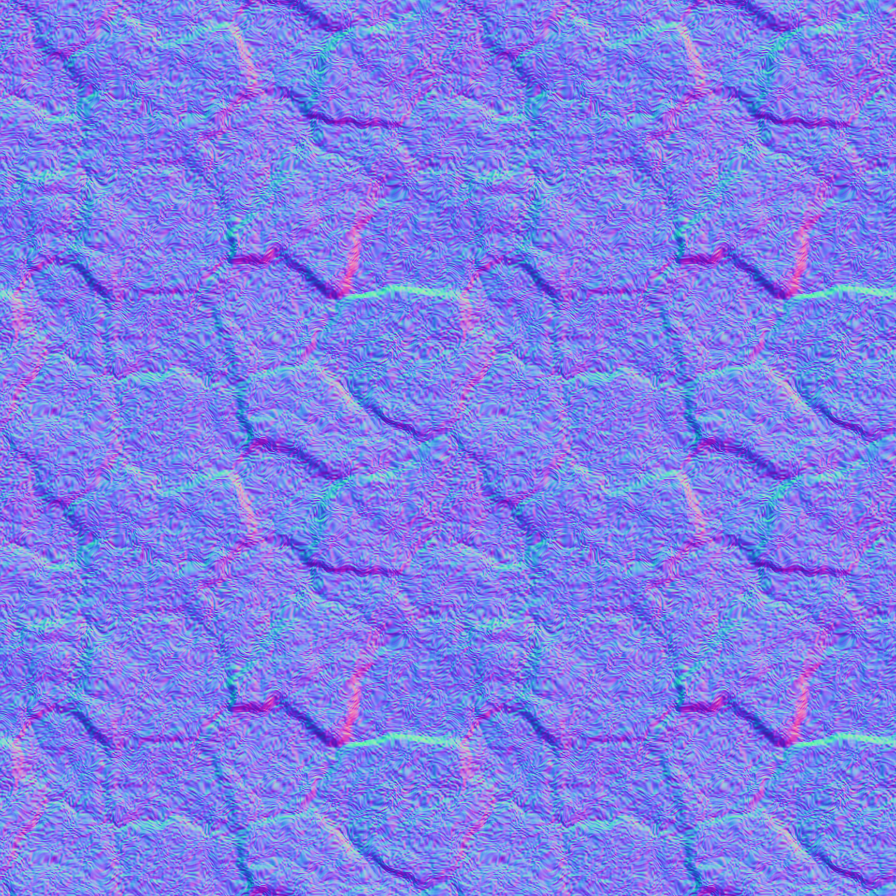
This texture map is drawn by a WebGL 1 fragment shader. Its source:

```glsl
precision highp float;
// Tangent-space normal map of rough, overlapping stones with a fine sparkling grain.

uniform vec2 u_resolution;

float hash(vec2 p) {
  return fract(sin(dot(p, vec2(127.1, 311.7))) * 43758.5453);
}

// Value noise in -0.5..0.5 that wraps after one unit; count = lattice cells per unit.
float noise(vec2 p, vec2 count) {
  vec2 g = p * count;
  vec2 i = floor(g);
  vec2 f = g - i;
  f = f * f * (3.0 - 2.0 * f);
  vec2 a = mod(i, count);
  vec2 b = mod(i + 1.0, count);
  float low = mix(hash(a), hash(vec2(b.x, a.y)), f.x);
  float high = mix(hash(vec2(a.x, b.y)), hash(b), f.x);
  return mix(low, high, f.y) - 0.5;
}

// Soft Voronoi stones: x = relief, y = 0 inside a stone and about 0.5 on its border.
vec2 stones(vec2 p) {
  vec2 count = vec2(4.0, 5.0);
  vec2 g = p * count;
  vec2 base = floor(g);
  float total = 0.0;
  float squares = 0.0;
  float relief = 0.0;
  for (int y = -1; y <= 1; y++) {
    for (int x = -1; x <= 1; x++) {
      vec2 cell = base + vec2(float(x), float(y));
      vec2 id = mod(cell, count);
      vec2 jitter = vec2(hash(id + 3.7), hash(id + 19.3));
      vec2 toPoint = g - cell - 0.08 - 0.84 * jitter;
      float size = 0.25 * hash(id + 41.9);
      float weight = exp(-15.0 * (dot(toPoint, toPoint) - size));
      vec2 tilt = vec2(hash(id + 57.1), hash(id + 73.3)) - 0.5;
      float level = 0.024 * hash(id + 91.7) + 0.16 * dot(tilt, toPoint / count);
      total += weight;
      squares += weight * weight;
      relief += weight * level;
    }
  }
  return vec2(relief / total, 1.0 - squares / (total * total));
}

// Small ragged displacement that frays outlines and bends the grain
vec2 fray(vec2 p) {
  return 0.02 * vec2(noise(p, vec2(29.0)), noise(p + 0.61, vec2(31.0)));
}

// Broad relief: x = height, y = closeness to a stone border
vec2 broad(vec2 p) {
  vec2 warp = 0.1 * vec2(noise(p, vec2(7.0)), noise(p + 0.37, vec2(8.0))) + fray(p);
  vec2 stone = stones(p + warp);
  float chips = 0.02 * abs(noise(p + warp, vec2(8.0, 10.0)));
  float lumps = 0.006 * noise(p + 0.23, vec2(22.0, 26.0))
              + 0.004 * noise(p + 0.71, vec2(48.0, 60.0));
  return vec2(stone.x - 0.011 * stone.y + chips + lumps, stone.y);
}

float grain(vec2 p) {
  return 0.0041 * noise(p, vec2(180.0, 250.0))
       + 0.0032 * noise(p + 0.43, vec2(100.0, 128.0));
}

void main() {
  // Two whole repeats across the canvas
  vec2 p = 2.0 * gl_FragCoord.xy / u_resolution;

  // Slope of the stones and lumps from central differences
  vec2 e = vec2(1.0 / 512.0, 0.0);
  vec2 broadSlope = vec2(broad(p + e.xy).x - broad(p - e.xy).x,
                         broad(p + e.yx).x - broad(p - e.yx).x) / (2.0 * e.x);
  float roughness = 0.9 + 0.8 * broad(p).y;

  // Average the normals of the very fine grain over a small footprint
  vec2 d = vec2(1.0 / 1024.0, 0.0);
  vec2 bent = p + fray(p);
  vec3 normal = vec3(0.0);
  for (int y = 0; y < 2; y++) {
    for (int x = 0; x < 2; x++) {
      vec2 q = bent + (vec2(float(x), float(y)) - 0.5) / 512.0;
      float center = grain(q);
      vec2 fineSlope = vec2(grain(q + d.xy) - center, grain(q + d.yx) - center) / d.x;
      normal += 0.25 * normalize(vec3(-broadSlope - roughness * fineSlope, 1.0));
    }
  }
  gl_FragColor = vec4(0.5 + vec3(0.5, 0.5, 0.47) * normal, 1.0);
}
```
